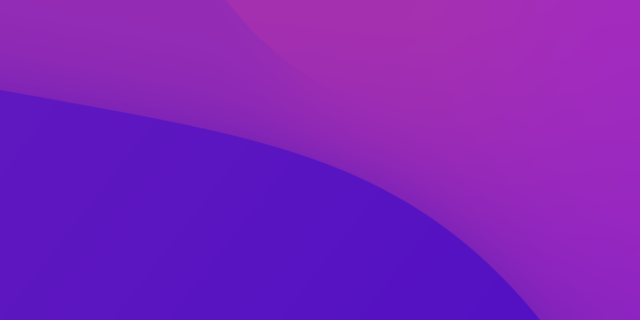
Reproduce this background procedurally as a Shadertoy shader.

```glsl
// A deep indigo wave under a magenta sky. The wave is a line plus a power curve
// that casts a soft shade on the sky; a large disc leaves a faint seam above it,
// which dissolves into the surrounding gradient toward the right.

#define WAVE_START 0.719
#define WAVE_SLOPE 0.36
#define WAVE_DROP 0.861
#define WAVE_POWER 4.3
#define DISC_CENTER vec2(1.5, 1.6)
#define DISC_RADIUS 0.995
#define SHADE_WIDTH 0.13
#define SHADE_AMOUNT 0.75

const vec3 PINK = vec3(0.650, 0.190, 0.685);
const vec3 MAGENTA = vec3(0.640, 0.170, 0.745);
const vec3 VIOLET = vec3(0.560, 0.140, 0.765);
const vec3 ORCHID = vec3(0.585, 0.172, 0.710);
const vec3 SHADE = vec3(0.465, 0.130, 0.715);
const vec3 INDIGO_LEFT = vec3(0.375, 0.092, 0.750);
const vec3 INDIGO_RIGHT = vec3(0.325, 0.066, 0.765);

// Approximate signed distance above the wave, in canvas heights.
float waveDistance(vec2 uv, float aspect) {
    float height = WAVE_START - WAVE_SLOPE * uv.x - WAVE_DROP * pow(uv.x, WAVE_POWER);
    float slope = WAVE_SLOPE + WAVE_DROP * WAVE_POWER * pow(uv.x, WAVE_POWER - 1.0);
    return (uv.y - height) / length(vec2(1.0, slope / aspect));
}

// Antialiased step at zero; pixel is the size of one pixel in canvas heights.
float cover(float d, float pixel) {
    return smoothstep(-pixel, pixel, d);
}

vec3 skyColor(vec2 uv, float pixel) {
    // Pink at the top, magenta to the right, violet at the lower right
    vec3 disc = mix(PINK, MAGENTA, smoothstep(0.6, 1.0, uv.x));
    float low = 1.0 - uv.y;
    disc = mix(disc, VIOLET, 0.9 * pow(low, 1.4));

    // Darker band outside the disc, fading out along the seam
    vec2 p = vec2(uv.x * 2.0, uv.y);
    float outside = cover(length(p - DISC_CENTER) - DISC_RADIUS, pixel);
    float fade = 1.0 - smoothstep(0.65, 1.15, p.x);
    return mix(disc, ORCHID, outside * fade);
}

void mainImage(out vec4 fragColor, in vec2 fragCoord) {
    vec2 uv = fragCoord / iResolution.xy;
    float pixel = 1.0 / iResolution.y;
    float d = waveDistance(uv, iResolution.x / iResolution.y);

    // Sky with the shade that hugs the wave
    vec3 sky = skyColor(uv, pixel);
    sky = mix(sky, SHADE, SHADE_AMOUNT * exp(-max(d, 0.0) / SHADE_WIDTH));

    // Wave body
    float across = clamp(0.9 * uv.x + 0.35 * (0.7 - uv.y), 0.0, 1.0);
    vec3 wave = mix(INDIGO_LEFT, INDIGO_RIGHT, across);

    fragColor = vec4(mix(wave, sky, cover(d, pixel)), 1.0);
}
```
